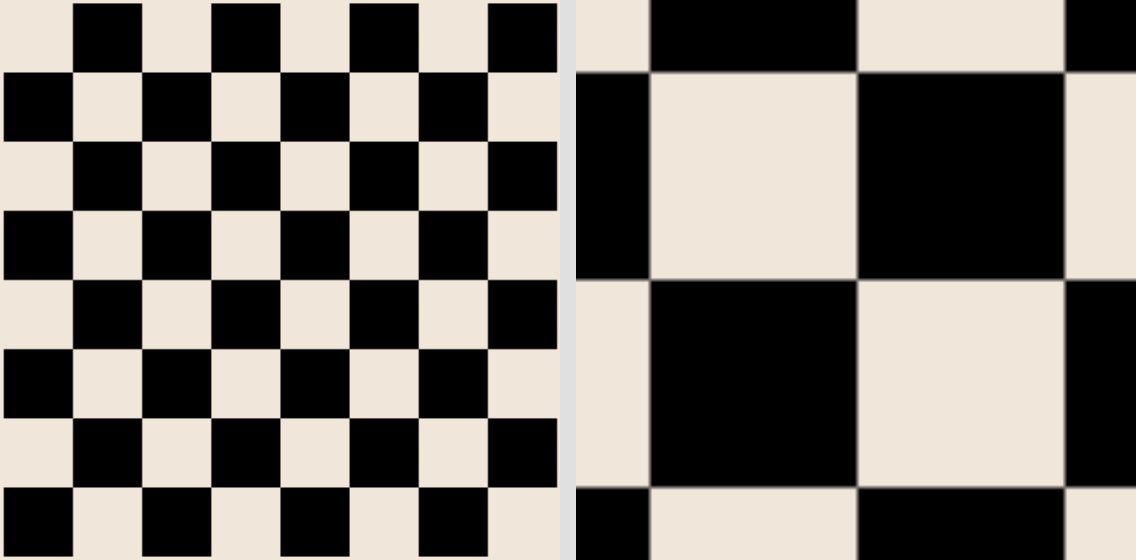
Left: the whole. Right: its middle third, enlarged.
This pattern is drawn by a WebGL 2 fragment shader. Its source:

```glsl
#version 300 es
precision highp float;

uniform vec2 u_resolution;
out vec4 fragColor;

const vec3 CREAM = vec3(0.945, 0.90, 0.853);
const vec3 BLACK = vec3(0.0);
const float SQUARES = 8.0;                       // squares per side
const float SQUARE_SIZE = 0.1235;                // in canvas units
const vec2 BOARD_CENTER = vec2(0.5008, 0.5);
const float EDGE_WIDTH = 0.003;                  // soft edge, in canvas units

// Coverage of alternate unit stripes [0,1], [2,3], ... ending before SQUARES
vec2 stripes(vec2 cell, vec2 softness) {
    vec2 inside = clamp(cell, -0.5, SQUARES - 0.5);
    vec2 dist = 0.5 - abs(2.0 * fract(0.5 * inside + 0.25) - 1.0);
    return clamp(dist / softness + 0.5, 0.0, 1.0);
}

void main() {
    vec2 uv = gl_FragCoord.xy / u_resolution;
    vec2 cell = (uv - BOARD_CENTER) / SQUARE_SIZE + 0.5 * SQUARES;
    vec2 softness = max(vec2(EDGE_WIDTH), 1.0 / u_resolution) / SQUARE_SIZE;

    // Dark squares lie where even columns meet even rows, or odd meet odd
    vec2 even = stripes(cell, softness);
    vec2 odd = stripes(cell - 1.0, softness);
    float dark = even.x * even.y + odd.x * odd.y;

    fragColor = vec4(mix(CREAM, BLACK, dark), 1.0);
}
```
